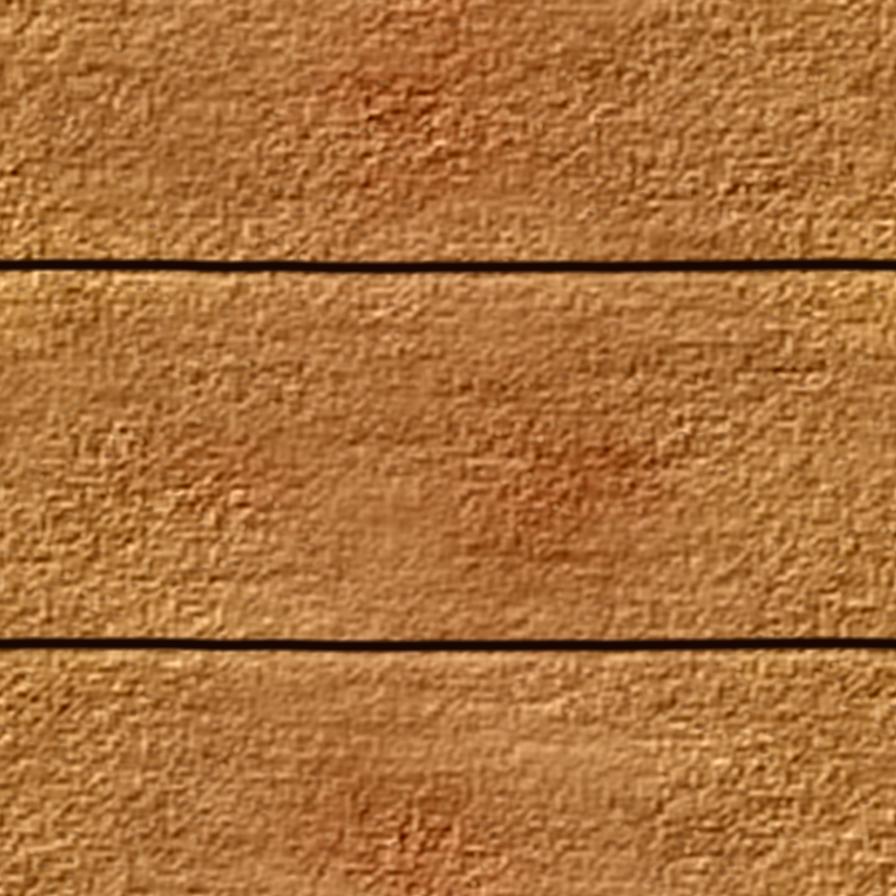
A three.js fragment shader for this texture:

```glsl
// Rough-sawn timber: planks stacked across two dark horizontal seams, tiling on all sides.
// Wrapped value noise is embossed into coarse grain; cellular noise adds pits, chips and
// pale splinters, and soft blotches with thin streaks vary the tint along each plank.

varying vec2 vUv;

const float TAU = 6.28319;

const vec3 WOOD      = vec3(0.680, 0.452, 0.240);
const vec3 TONE_STEP = vec3(0.105, 0.108, 0.106);
const vec3 RED_TINT  = vec3(0.010, -0.040, -0.025);
const vec3 GOLD_TINT = vec3(0.005, 0.012, -0.055);
const vec3 PALE_WOOD = vec3(0.950, 0.760, 0.540);
const vec3 PIT_BROWN = vec3(0.380, 0.200, 0.070);
const vec3 SEAM_DARK = vec3(0.100, 0.025, 0.000);

const float UPPER_SEAM = 0.7045;
const float LOWER_SEAM = 0.2820;
const float SEAM_HALF  = 0.0062;
const float SEAM_SOFT  = 0.0036;
const float SEAM_SAG   = 0.0030;
const float RELIEF     = 4.0;
const vec2  LIGHT_DIR  = vec2(0.0040, -0.0042);

float hash(vec2 p) {
  vec3 q = fract(p.xyx * 0.1031);
  q += dot(q, q.yzx + 33.33);
  return fract((q.x + q.y) * q.z);
}

// Value noise whose lattice wraps every "cells" steps.
float noise(vec2 uv, vec2 cells) {
  vec2 p = uv * cells;
  vec2 i = floor(p);
  vec2 f = p - i;
  f = f * f * (3.0 - 2.0 * f);
  vec2 a = mod(i, cells) + cells;
  vec2 b = mod(i + 1.0, cells) + cells;
  return mix(mix(hash(a), hash(vec2(b.x, a.y)), f.x),
             mix(hash(vec2(a.x, b.y)), hash(b), f.x), f.y);
}

// Height of the sawn surface: bumps, fine grit and long fibres.
float surface(vec2 uv) {
  return 0.42 * noise(uv, vec2(70.0, 84.0))
       + 0.62 * noise(uv, vec2(132.0, 146.0))
       + 0.22 * noise(uv, vec2(26.0, 138.0));
}

// Cellular marks: coverage of one jittered ellipse per chosen cell.
float marks(vec2 uv, vec2 cells, vec2 radius, float density) {
  vec2 p = uv * cells;
  vec2 home = floor(p);
  float cover = 0.0;
  for (int y = -1; y <= 1; y++) {
    for (int x = -1; x <= 1; x++) {
      vec2 cell = home + vec2(float(x), float(y));
      vec2 id = mod(cell, cells) + cells;
      vec2 center = cell + vec2(hash(id + 7.0), hash(id + 19.0));
      float strength = step(hash(id + 41.0), density) * (0.4 + 0.6 * hash(id + 63.0));
      float d = length((p - center) / cells / radius);
      cover = max(cover, strength * (1.0 - smoothstep(0.1, 1.0, d)));
    }
  }
  return cover;
}

// Soft wrapped blotch.
float blotch(vec2 uv, vec2 center, vec2 size) {
  vec2 d = (fract(uv - center + 0.5) - 0.5) / size;
  return exp(-dot(d, d));
}

void main() {
  vec2 uv = vUv;

  // Distances to the seam overhead and the seam underfoot.
  float sag = SEAM_SAG * (0.5 - 0.5 * cos(TAU * uv.x))
            + 0.0024 * (noise(uv, vec2(16.0, 2.0)) - 0.5);
  float y = uv.y + sag;
  float under = min(mod(UPPER_SEAM - y, 1.0), mod(LOWER_SEAM - y, 1.0));
  float over  = min(mod(y - UPPER_SEAM, 1.0), mod(y - LOWER_SEAM, 1.0));
  float seamDist = min(under, over);

  // Broad variation: red rough hearts broken by noise, golden ends and plank edges.
  float cloud = noise(uv, vec2(5.0, 7.0)) + 0.6 * noise(uv, vec2(13.0, 19.0)) - 0.8;
  float ends = 0.5 + 0.5 * cos(TAU * uv.x);
  float heart = blotch(uv, vec2(0.45, 0.87), vec2(0.12, 0.11))
              + blotch(uv, vec2(0.66, 0.45), vec2(0.13, 0.07))
              + 0.8 * blotch(uv, vec2(0.22, 0.46), vec2(0.11, 0.06))
              + 0.8 * blotch(uv, vec2(0.46, 0.05), vec2(0.12, 0.07));
  heart *= 0.35 + 1.0 * noise(uv, vec2(22.0, 30.0));
  float edgeBand = exp(-under * under / 0.005) + 0.6 * exp(-over * over / 0.003);
  float patchy = noise(uv, vec2(9.0, 14.0)) - 0.5;
  float rough = 0.72 + 0.36 * ends + 0.50 * heart + 0.25 * edgeBand + 0.70 * patchy;
  rough = clamp(rough, 0.35, 1.6);

  // Embossed grain and thin long streaks.
  float relief = surface(uv) - surface(uv + LIGHT_DIR);
  float streak = noise(uv, vec2(9.0, 150.0)) + 0.7 * noise(uv, vec2(4.0, 60.0)) - 0.85;
  float grit = noise(uv, vec2(100.0, 120.0)) - 0.5;
  float tone = 0.10 + rough * (RELIEF * relief + 0.9 * grit) + 0.75 * streak
             + 0.60 * cloud + 0.30 * edgeBand - 0.50 * heart;

  vec3 color = WOOD + TONE_STEP * tone;
  color += RED_TINT * clamp(0.25 + heart - 0.5 * ends - 0.4 * cloud, 0.0, 1.0);
  color += GOLD_TINT * clamp(0.6 * ends + 0.4 * edgeBand - 0.3 + 0.5 * cloud, 0.0, 1.0);

  // Dark pits, pale chips and upright splinters.
  float pits = marks(uv, vec2(64.0, 76.0), vec2(0.0080, 0.0050), 0.30);
  float chips = marks(uv + 0.21, vec2(60.0, 70.0), vec2(0.0060, 0.0060), 0.26);
  float splinters = marks(uv + 0.37, vec2(24.0, 18.0), vec2(0.0060, 0.0200), 0.16);
  color = mix(color, PIT_BROWN, 0.50 * pits * clamp(rough - 0.2, 0.0, 1.0));
  color = mix(color, PALE_WOOD, 0.60 * chips * clamp(rough - 0.2, 0.0, 1.0));
  color = mix(color, PALE_WOOD, 0.65 * splinters * (0.2 + 0.8 * ends));

  // Pale lip below each seam, then the dark gap.
  float lipOffset = (under - 0.0145) / 0.0045;
  float lip = exp(-lipOffset * lipOffset);
  color = mix(color, PALE_WOOD, 0.38 * lip * (0.5 + noise(uv, vec2(30.0, 9.0))));
  float gap = 1.0 - smoothstep(SEAM_HALF - SEAM_SOFT, SEAM_HALF + SEAM_SOFT, seamDist);
  color = mix(color, SEAM_DARK, gap);

  gl_FragColor = vec4(clamp(color, 0.0, 1.0), 1.0);
}
```
